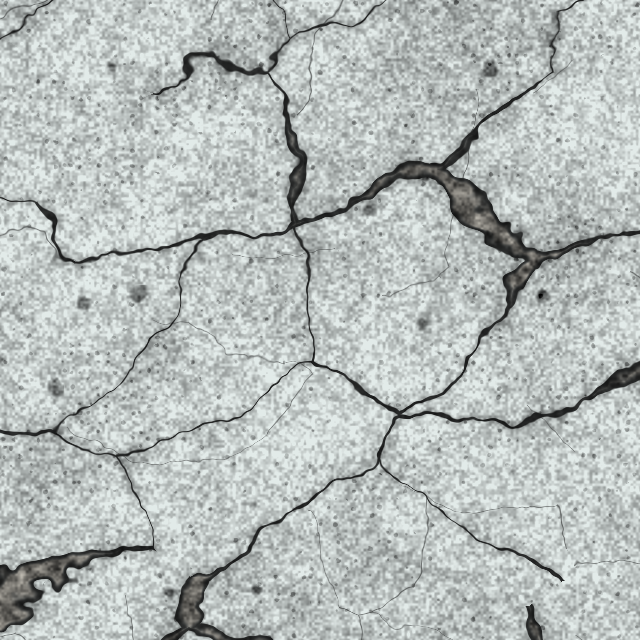
Write a Shadertoy shader that draws this texture.

```glsl
// Weathered pale concrete, broken into slabs by jagged cracks with gravel in the wide gaps.

const vec3  STONE_TINT   = vec3(0.965, 1.0, 0.992);
const vec3  GRAVEL_TINT  = vec3(1.02, 1.0, 0.95);
const float STONE_LIGHT  = 0.785;
const float CRACK_LIGHT  = 0.14;
const float GRAVEL_LIGHT = 0.41;
const float GRAIN_AMOUNT = 0.52;
const float STAIN_AMOUNT = 0.46;
const float TILT         = 0.30;              // direction of the slabs, radians
const vec2  SLAB_SCALE   = vec2(2.7, 4.6);    // slabs per canvas
const vec2  HAIR_SCALE   = vec2(4.6, 5.6);
const vec2  SLAB_CRACK   = vec2(0.0013, 0.0034); // half widths, least and most
const vec2  HAIR_CRACK   = vec2(0.0003, 0.0010);
const float GAP_WIDENING = 6.5;
const float WARP         = 0.13;
const float SOFTNESS     = 0.0013;

float hash(vec2 p) {
    vec3 q = fract(p.xyx * 0.1031);
    q += dot(q, q.yzx + 33.33);
    return fract((q.x + q.y) * q.z);
}

vec2 hash2(vec2 p) {
    return vec2(hash(p), hash(p + 71.7));
}

mat2 rotation(float a) {
    return mat2(cos(a), sin(a), -sin(a), cos(a));
}

float noise(vec2 p) {
    vec2 i = floor(p), f = fract(p);
    f = f * f * (3.0 - 2.0 * f);
    vec2 e = vec2(0.0, 1.0);
    return mix(mix(hash(i), hash(i + e.yx), f.x),
               mix(hash(i + e.xy), hash(i + e.yy), f.x), f.y);
}

float fbm(vec2 p) {
    float sum = 0.0, weight = 0.5;
    for (int i = 0; i < 5; i++) {
        sum += weight * noise(p);
        p = rotation(0.6) * p * 2.03 + 17.3;
        weight *= 0.5;
    }
    return sum / 0.97;
}

// Signed distance to cracks along cell borders; each border has its own width.
float cracks(vec2 p, vec2 scale, float seed, float keep, vec2 widths, float widening) {
    vec2 q = p * scale, base = floor(q), nearCell = base, nearPoint = q;
    float best = 1e5;
    for (int y = -1; y <= 1; y++)
    for (int x = -1; x <= 1; x++) {
        vec2 cell = base + vec2(x, y);
        vec2 point = cell + 0.1 + 0.8 * hash2(cell + seed);
        float d = dot(point - q, point - q);
        if (d < best) { best = d; nearCell = cell; nearPoint = point; }
    }
    float result = 1.0;
    for (int y = -2; y <= 2; y++)
    for (int x = -2; x <= 2; x++) {
        if (x == 0 && y == 0) continue;
        vec2 cell = nearCell + vec2(x, y);
        vec2 point = cell + 0.1 + 0.8 * hash2(cell + seed);
        vec2 normal = normalize(point - nearPoint);
        float d = dot(0.5 * (point + nearPoint) - q, normal) / length(normal * scale);
        float h = hash(cell + nearCell + seed * 1.7);
        if (h < keep) result = min(result, d - widening * mix(widths.x, widths.y, h / keep));
    }
    return result;
}

// Round dark pits scattered one per grid cell, in a share of the cells.
float pits(vec2 p, float scale, float share) {
    vec2 q = p * scale, cell = floor(q);
    vec2 center = cell + 0.3 + 0.4 * hash2(cell + 5.0);
    float radius = mix(0.10, 0.28, hash(cell + 9.0));
    float shape = length(q - center) + 0.2 * (noise(q * 4.0) - 0.5);
    return step(hash(cell + 3.0), share) * smoothstep(radius + 0.1, radius - 0.1, shape);
}

void mainImage(out vec4 fragColor, in vec2 fragCoord) {
    vec2 uv = fragCoord / iResolution.y;
    float soft = max(SOFTNESS, 0.8 / iResolution.y);

    // Jagged crack paths
    vec2 warp = vec2(fbm(uv * 6.0), fbm(uv * 6.0 + 43.0)) - 0.5;
    vec2 p = rotation(-TILT) * (uv + WARP * warp) + 3.0;
    float open = smoothstep(0.52, 0.76, fbm(uv * 2.6 + 8.0));
    float calm = mix(1.0, 0.4, smoothstep(0.78, 0.95, uv.y));
    float ragged = 0.55 + 0.9 * noise(uv * 55.0);
    float slabGap = cracks(p, SLAB_SCALE, 11.0, 0.86, SLAB_CRACK,
                           calm * ragged * (1.0 + GAP_WIDENING * open));
    float hairGap = cracks(p + 0.03 * warp.yx, HAIR_SCALE, 29.0, 0.42, HAIR_CRACK, ragged);

    // Slab surface: stains, grain, pits and grime beside the cracks
    float grain = 0.6 * noise(uv * 235.0) + 0.4 * noise(uv * 118.0 + 7.0) - 0.5;
    float stain = 0.6 * fbm(uv * 3.2 + 21.0) + 0.4 * fbm(uv * 19.0) - 0.5;
    float light = STONE_LIGHT + GRAIN_AMOUNT * grain + STAIN_AMOUNT * stain;
    float worn = smoothstep(0.45, 0.65, fbm(uv * 5.0 + 60.0));
    light -= 0.24 * pits(uv, 75.0, 0.10 + 0.25 * worn);
    light -= 0.40 * pits(uv + 0.4, 22.0, 0.03);
    light -= 0.05 * worn + 0.15 * exp(-max(slabGap, 0.0) / 0.007);
    light = min(light, 0.92);

    // Hairlines, then open cracks with gravel in their wide parts
    light = mix(light, 0.26, 0.72 * smoothstep(soft, -soft, hairGap));
    float wide = smoothstep(0.003, 0.013, -slabGap);
    float rubble = noise(uv * 90.0) - 0.5 + grain;
    float fill = mix(CRACK_LIGHT, GRAVEL_LIGHT, wide) + (0.08 + 0.28 * wide) * rubble;
    float gap = smoothstep(soft, -soft, slabGap);
    light = mix(light, fill, gap);

    vec3 color = light * mix(STONE_TINT, GRAVEL_TINT, gap * wide);
    fragColor = vec4(clamp(color, 0.0, 1.0), 1.0);
}
```
